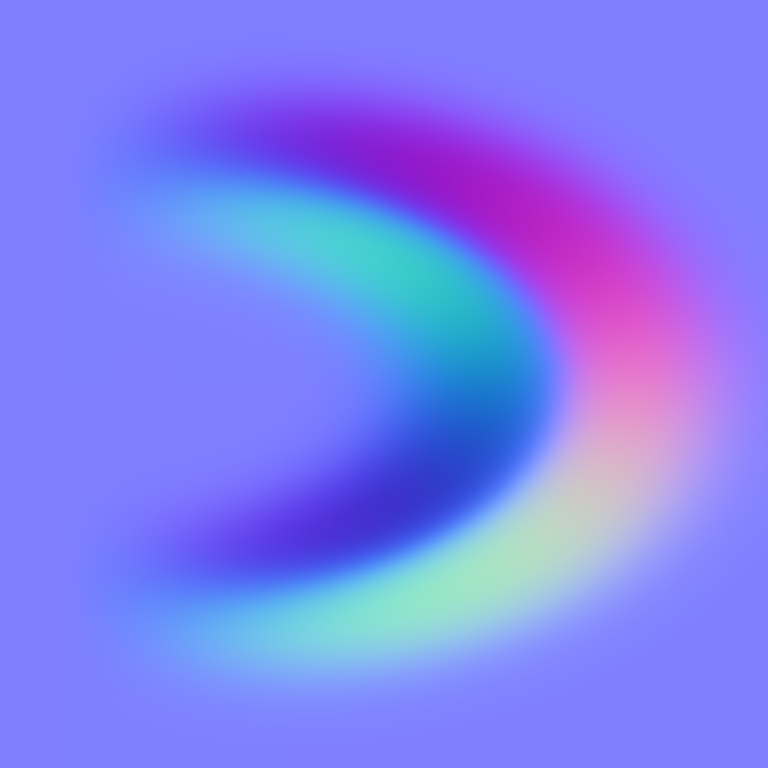
A WebGL 1 fragment shader for this texture map:

```glsl
precision highp float;

uniform vec2 u_resolution;

// Radial coordinate of an ellipse: 1.0 on its outline
float ellipseRadius(vec2 p, vec2 center, vec2 radii) {
  return length((p - center) / radii);
}

// Soft ridge along the ellipse, fading out toward the left
float crescentHeight(vec2 p, vec2 center, vec2 radii, float width, float peak) {
  float offset = (ellipseRadius(p, center, radii) - 1.0) / width;
  float taper = smoothstep(0.085, 0.835, p.x);
  return peak * taper * exp(-offset * offset);
}

float surface(vec2 p) {
  return crescentHeight(p, vec2(0.234, 0.499), vec2(0.482, 0.271), 0.295, 0.224);
}

// Central differences of the height field
vec2 surfaceSlope(vec2 p, float stepSize) {
  vec2 e = vec2(stepSize, 0.0);
  return vec2(surface(p + e.xy) - surface(p - e.xy),
              surface(p + e.yx) - surface(p - e.yx)) / (2.0 * stepSize);
}

// Tangent-space normal with the green axis pointing down
vec3 encodeNormal(vec2 slope) {
  vec3 normal = normalize(vec3(-slope.x, slope.y, 1.0));
  return normal * 0.5 + 0.5;
}

void main() {
  vec2 uv = gl_FragCoord.xy / u_resolution;
  gl_FragColor = vec4(encodeNormal(surfaceSlope(uv, 0.002)), 1.0);
}
```
